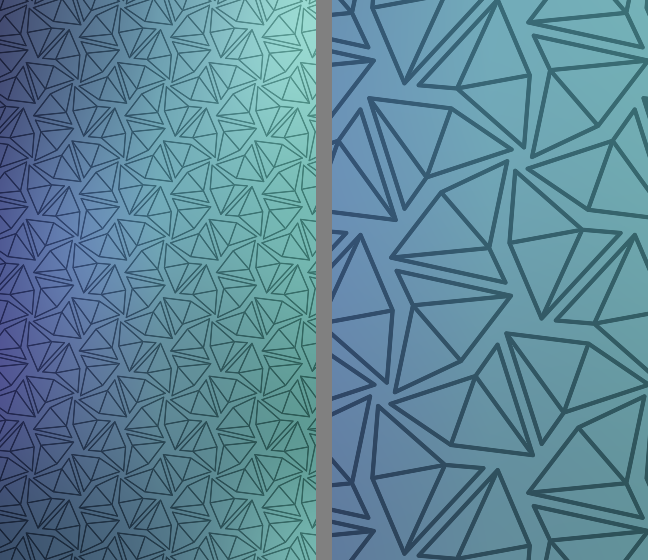
Left, the full canvas; right, a detail of the centre.
A Shadertoy shader for this pattern:

```glsl
// Six-fold rosettes of outlined, faceted pentagons over a soft indigo-to-teal gradient.

float segmentDistance(vec2 p, vec2 a, vec2 b) {
    vec2 pa = p - a, ba = b - a;
    return length(pa - ba * clamp(dot(pa, ba) / dot(ba, ba), 0.0, 1.0));
}

// One petal: a pentagon outline with two creases meeting at the shoulder.
float petalDistance(vec2 p) {
    vec2 tip = vec2(-0.016, -0.043);
    vec2 shoulder = vec2(0.228, -0.260);
    vec2 corner = vec2(0.368, -0.272);
    vec2 point = vec2(0.080, -0.587);
    vec2 side = vec2(-0.037, -0.309);
    float d = segmentDistance(p, tip, shoulder);
    d = min(d, segmentDistance(p, shoulder, corner));
    d = min(d, segmentDistance(p, corner, point));
    d = min(d, segmentDistance(p, point, side));
    d = min(d, segmentDistance(p, side, tip));
    d = min(d, segmentDistance(p, shoulder, side));
    return min(d, segmentDistance(p, shoulder, point));
}

// Six petals turned about the origin.
float rosetteDistance(vec2 p) {
    const mat2 sixthTurn = mat2(0.5, 0.866025, -0.866025, 0.5);
    float d = 1.0;
    for (int i = 0; i < 6; i++) {
        d = min(d, petalDistance(p));
        p = sixthTurn * p;
    }
    return d;
}

// Rosettes on a triangular lattice of unit spacing.
float latticeDistance(vec2 p) {
    vec2 cell = floor(vec2(p.x - p.y * 0.57735, p.y * 1.154701));
    float d = 1.0;
    for (int j = 0; j < 2; j++) {
        for (int i = 0; i < 2; i++) {
            vec2 c = cell + vec2(i, j);
            vec2 centre = vec2(c.x + 0.5 * c.y, 0.866025 * c.y);
            d = min(d, rosetteDistance(p - centre));
        }
    }
    return d;
}

// Blend of four colours from top to bottom, with two inner stops.
vec3 ramp(float t, float s1, float s2, vec3 a, vec3 b, vec3 c, vec3 d) {
    vec3 col = mix(a, b, smoothstep(0.0, s1, t));
    col = mix(col, c, smoothstep(s1, s2, t));
    return mix(col, d, smoothstep(s2, 1.0, t));
}

vec3 background(vec2 uv) {
    float t = 1.0 - uv.y;
    vec3 left = ramp(t, 0.45, 0.66, vec3(0.26, 0.29, 0.44), vec3(0.29, 0.33, 0.54),
                     vec3(0.31, 0.32, 0.56), vec3(0.23, 0.31, 0.42));
    vec3 middle = ramp(t, 0.33, 0.66, vec3(0.40, 0.58, 0.66), vec3(0.43, 0.65, 0.70),
                       vec3(0.38, 0.54, 0.60), vec3(0.31, 0.44, 0.52));
    vec3 right = ramp(t, 0.40, 0.77, vec3(0.60, 0.85, 0.81), vec3(0.46, 0.73, 0.70),
                      vec3(0.37, 0.61, 0.58), vec3(0.46, 0.72, 0.69));
    vec3 col = mix(left, middle, clamp(uv.x * 2.0, 0.0, 1.0));
    col = mix(col, right, smoothstep(0.4, 1.05, uv.x));

    // Blue glow at left and pale glow at upper right
    vec2 blueOffset = (uv - vec2(0.24, 0.54)) / vec2(0.25, 0.20);
    vec2 paleOffset = (uv - vec2(0.76, 0.87)) / vec2(0.24, 0.20);
    col += vec3(0.05, 0.05, 0.10) * exp(-dot(blueOffset, blueOffset));
    col += vec3(0.04, 0.05, 0.05) * exp(-dot(paleOffset, paleOffset));
    return col;
}

void mainImage(out vec4 fragColor, in vec2 fragCoord) {
    vec2 uv = fragCoord / iResolution.xy;
    float pixel = 3.456 / iResolution.x;
    vec2 p = fragCoord * pixel * vec2(1.0, 1.01) - vec2(0.336, 0.94);

    // Lines take a deeper shade of the gradient beneath them
    vec3 col = background(uv);
    vec3 ink = mix(col * 0.55, col * col, 0.5);
    float line = 1.0 - smoothstep(-0.5, 0.5, (latticeDistance(p) - 0.008) / pixel);
    fragColor = vec4(mix(col, ink, line), 1.0);
}
```
